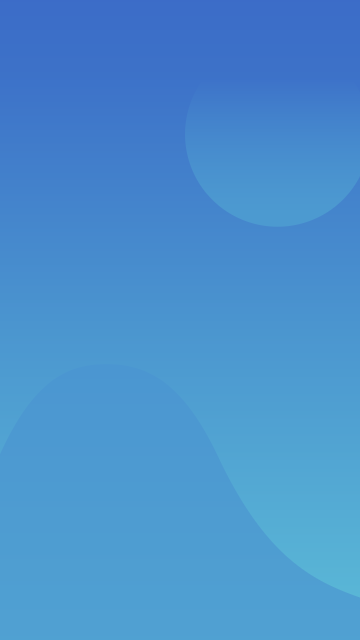
Write a WebGL 1 fragment shader that draws this background.

```glsl
precision highp float;
// A calm blue-to-cyan vertical gradient with a disc that fades out upwards
// and a smooth hill in front. The hill outline is a chain of cubic Hermite
// spans; lengths are in canvas widths, with a canvas height of 16/9.

uniform vec2 u_resolution;

#define CANVAS_HEIGHT 1.77778
#define DISC_CENTER vec2(0.771, 1.405)
#define DISC_RADIUS 0.257
#define DISC_FADE_TOP 1.558
#define DISC_FADE_BOTTOM 1.190
#define DISC_COLOR vec3(0.300, 0.603, 0.817)
#define HILL_TOP_COLOR vec3(0.294, 0.588, 0.820)
#define HILL_BASE_COLOR vec3(0.314, 0.630, 0.822)

// Linear ramp from 0 at a to 1 at b; a may exceed b.
float ramp(float a, float b, float x) {
    return clamp((x - a) / (b - a), 0.0, 1.0);
}

// Each knot holds x, height and slope.
float hermite(vec3 a, vec3 b, float x) {
    float span = b.x - a.x;
    float t = (x - a.x) / span;
    float s = 1.0 - t;
    return s * s * ((1.0 + 2.0 * t) * a.y + t * span * a.z)
         + t * t * ((3.0 - 2.0 * t) * b.y - s * span * b.z);
}

float hillHeight(float x) {
    vec3 left = vec3(0.0, 0.516, 2.2);
    vec3 peak = vec3(0.296, 0.766, 0.0);
    vec3 slope = vec3(0.606, 0.509, -2.12);
    vec3 right = vec3(1.0, 0.118, -0.35);
    if (x < peak.x) return hermite(left, peak, x);
    if (x < slope.x) return hermite(peak, slope, x);
    return hermite(slope, right, x);
}

vec3 skyColor(float y) {
    vec3 color = vec3(0.235, 0.425, 0.785);
    color = mix(color, vec3(0.238, 0.446, 0.786), ramp(1.0, 0.883, y));
    color = mix(color, vec3(0.295, 0.589, 0.813), ramp(0.883, 0.479, y));
    return mix(color, vec3(0.350, 0.715, 0.840), ramp(0.479, 0.0625, y));
}

// Coverage of a shape with signed distance d, negative inside.
float coverage(float d, float pixel) {
    return clamp(0.5 - d / pixel, 0.0, 1.0);
}

void main() {
    vec2 uv = gl_FragCoord.xy / u_resolution;
    vec2 p = uv * vec2(1.0, CANVAS_HEIGHT);
    float pixel = 1.0 / u_resolution.x;
    vec3 color = skyColor(uv.y);

    // Disc, dissolving into the sky towards its top
    float disc = coverage(length(p - DISC_CENTER) - DISC_RADIUS, pixel);
    color = mix(color, DISC_COLOR, disc * ramp(DISC_FADE_TOP, DISC_FADE_BOTTOM, p.y));

    // Hill, with the vertical gap corrected by the local slope
    float height = hillHeight(p.x);
    float grade = (hillHeight(p.x + pixel) - height) / pixel;
    float hill = coverage((p.y - height) / sqrt(1.0 + grade * grade), pixel);
    vec3 hillColor = mix(HILL_BASE_COLOR, HILL_TOP_COLOR, ramp(0.0, 0.766, p.y));
    color = mix(color, hillColor, hill);

    gl_FragColor = vec4(color, 1.0);
}
```
